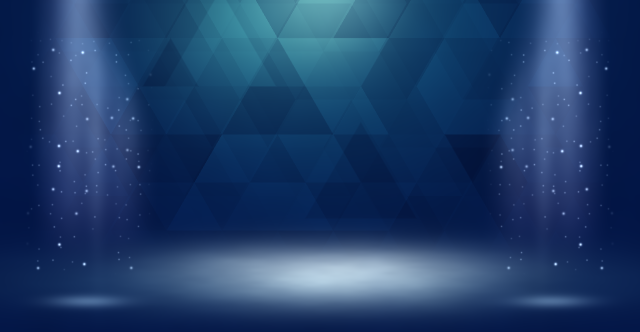
Write a Shadertoy shader that draws this background.

```glsl
const vec3 NAVY = vec3(0.008, 0.080, 0.270);
const vec3 TEAL = vec3(0.055, 0.20, 0.165);
const vec3 CORE = vec3(0.31, 0.35, 0.25);
const vec3 BEAM = vec3(0.25, 0.27, 0.26);
const vec3 FLOOR_HAZE = vec3(0.11, 0.18, 0.17);
const vec3 FLOOR_LIGHT = vec3(0.60, 0.55, 0.44);

float hash(vec2 p) {
    vec3 q = fract(p.xyx * vec3(0.1031, 0.1030, 0.0973));
    q += dot(q, q.yzx + 33.33);
    return fract((q.x + q.y) * q.z);
}

float noise(vec2 p) {
    vec2 i = floor(p), f = fract(p);
    f = f * f * (3.0 - 2.0 * f);
    float low = mix(hash(i), hash(i + vec2(1, 0)), f.x);
    float high = mix(hash(i + vec2(0, 1)), hash(i + 1.0), f.x);
    return mix(low, high, f.y);
}

float fbm(vec2 p) {
    float sum = 0.0, amp = 0.5;
    for (int i = 0; i < 4; i++) {
        sum += amp * noise(p);
        p = p * 2.03 + 7.1;
        amp *= 0.5;
    }
    return sum;
}

// Soft elliptical light
float glow(vec2 p, vec2 center, vec2 size) {
    vec2 d = (p - center) / size;
    return exp(-dot(d, d));
}

// Random tone per cell of an equilateral lattice, in -0.5..0.5
float lattice(vec2 p, float rowHeight, float seed) {
    vec2 q = vec2(p.x * 0.866 - p.y * 0.5, p.y) / rowHeight;
    vec2 f = fract(q);
    return hash(floor(q) * 2.0 + step(1.0, f.x + f.y) + seed) - 0.5;
}

float facets(vec2 p, float px) {
    float sum = 0.0;
    for (int i = 0; i < 4; i++) {
        vec2 q = p + (vec2(i % 2, i / 2) - 0.5) * 0.5 * px;
        sum += 0.4 * lattice(q, 0.145, 40.0) + 0.5 * lattice(q, 0.29, 91.0)
             + 0.25 * lattice(q + vec2(0.03, 0.04), 0.145, 63.0);
    }
    return sum * 0.25;
}

// Equilateral triangle; a negative height points it down
float triangle(vec2 p, vec2 apex, float height, float px) {
    float t = (apex.y - p.y) * sign(height);
    float d = max(t - abs(height), abs(p.x - apex.x) * 0.866 - t * 0.5);
    return smoothstep(px, -px, d);
}

// Scattered points of light, one per grid cell
float sparkles(vec2 p, float cell, float radius, float density, float seed) {
    vec2 id = floor(p / cell);
    vec2 spot = 0.2 + 0.6 * vec2(hash(id + seed), hash(id + seed + 17.0));
    float d = length(fract(p / cell) - spot) * cell / radius;
    float power = hash(id + seed + 39.0);
    return step(1.0 - density, power) * (0.4 + 0.6 * hash(id + seed + 53.0)) * exp(-d * d);
}

vec3 wall(vec2 p, float px) {
    vec3 color = NAVY + TEAL * glow(p, vec2(0.0, 0.96), vec2(0.62, 0.46));
    color += CORE * glow(p, vec2(0.03, 1.06), vec2(0.20, 0.22));
    color += vec3(0.09, 0.14, 0.09) * glow(p, vec2(-0.25, 0.95), vec2(0.26, 0.24));
    float tone = 0.45 * facets(p - vec2(0.04, 0.595), px);
    tone += 0.13 * triangle(p, vec2(0.04, 0.595), 0.29, px);
    tone += 0.10 * triangle(p, vec2(0.04, 0.595), -0.29, px);
    tone -= 0.14 * triangle(p, vec2(0.123, 0.632), 0.29, px);
    tone += 0.12 * triangle(p, vec2(-0.30, 1.03), 0.29, px);
    tone -= 0.16 * triangle(p, vec2(0.46, 0.45), -0.145, px);
    tone -= 0.16 * triangle(p, vec2(-0.45, 0.885), 0.145, px);
    float fade = smoothstep(0.2, 0.38, p.y) * smoothstep(0.95, 0.6, abs(p.x));
    vec3 response = vec3(1.2, 1.1, 0.7);
    return color * (1.0 + response * tone * fade + 0.10 * (fbm(p * 6.0) - 0.47));
}

// Light curtain; x is the distance from the middle of the canvas
vec3 curtain(vec2 p) {
    float inner = mix(0.51, 0.61, smoothstep(0.55, 1.0, p.y));
    float mask = smoothstep(inner - 0.03, inner + 0.11, p.x) * smoothstep(0.88, 0.76, p.x);
    float fall = smoothstep(0.2, 0.7, p.y) * (1.0 - 0.4 * smoothstep(0.75, 1.0, p.y));
    float streak = 0.6 + 0.4 * noise(vec2(p.x * 32.0, p.y * 1.5));
    float cloud = 0.6 + 0.6 * fbm(p * vec2(7.0, 5.0));
    vec3 color = BEAM * 0.85 * mask * fall * streak * cloud;
    color += vec3(0.06, 0.045, 0.07) * mask * smoothstep(0.15, 0.4, p.y);
    color += BEAM * 0.75 * glow(p, vec2(0.73, 1.02), vec2(0.05, 0.42));
    color += BEAM * 0.3 * glow(p, vec2(0.67, 0.6), vec2(0.022, 0.3));
    return color;
}

void mainImage(out vec4 fragColor, in vec2 fragCoord) {
    float px = 1.0 / iResolution.y;
    vec2 p = (fragCoord - vec2(0.5 * iResolution.x, 0.0)) * px;
    vec2 side = vec2(abs(p.x), p.y);
    vec3 color = wall(p, px) + curtain(side);

    // Stage floor
    float mist = 0.78 + 0.45 * fbm(p * vec2(3.0, 13.0));
    float depth = p.y > 0.18 ? 0.075 : 0.09;
    color += FLOOR_HAZE * mist * glow(p, vec2(0.0, 0.15), vec2(0.85, 0.10));
    color += FLOOR_LIGHT * mist * glow(p, vec2(0.04, 0.18), vec2(0.42, depth));
    color += vec3(0.24, 0.27, 0.26) * glow(side, vec2(0.70, 0.092), vec2(0.11, 0.018));

    // Sparkles inside the curtains
    float area = smoothstep(0.50, 0.54, side.x) * smoothstep(0.89, 0.85, side.x)
               * smoothstep(0.17, 0.20, p.y) * smoothstep(0.92, 0.82, p.y);
    float dots = 0.35 * sparkles(side, 0.033, max(0.0026, 0.7 * px), 0.5, 5.0);
    dots += 1.0 * sparkles(side, 0.075, max(0.0042, px), 0.4, 23.0);
    color += vec3(0.75, 0.8, 0.8) * dots * area;

    fragColor = vec4(clamp(color, 0.0, 1.0), 1.0);
}
```
